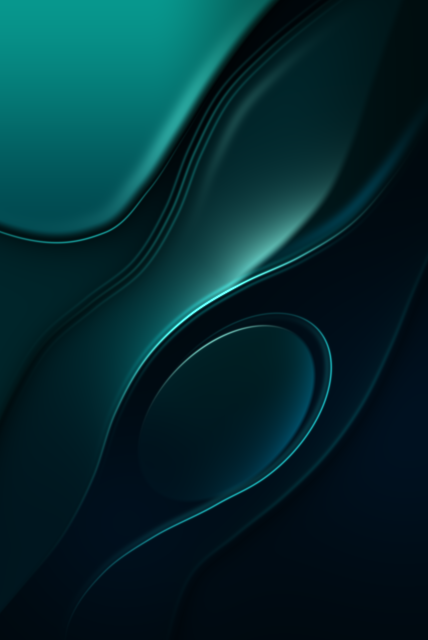
This background is drawn by a Shadertoy shader. Its source:

```glsl
// Dark teal liquid-glass folds with luminous rims and a tilted oval lens.

// Colours
const vec3 INK = vec3(0.0, 0.032, 0.052);
const vec3 NAVY = vec3(0.0, 0.035, 0.075);
const vec3 POOL_LOW = vec3(0.0, 0.27, 0.30);
const vec3 POOL_HIGH = vec3(0.03, 0.60, 0.56);
const vec3 SLATE = vec3(0.0, 0.145, 0.165);
const vec3 TEAL = vec3(0.02, 0.42, 0.41);
const vec3 BLUE = vec3(0.0, 0.27, 0.36);
const vec3 RIM = vec3(0.10, 0.62, 0.60);
const vec3 PALE = vec3(0.50, 0.78, 0.70);

// Fold heights across the diagonal, at even steps along it
const int KNOTS = 14;
const float STEP = 0.2;
const float POOL[14] = float[14](3.0, 2.7, 2.4, 1.9, 1.37, 0.895, 0.719,
    0.715, 0.756, 0.803, 0.836, 0.848, 0.84, 0.83);
const float RIBBON[14] = float[14](0.27, 0.37, 0.465, 0.543, 0.592, 0.578, 0.555,
    0.602, 0.689, 0.75, 0.756, 0.738, 0.707, 0.67);
const float CREST[14] = float[14](0.059, 0.074, 0.10, 0.164, 0.262, 0.318, 0.318,
    0.27, 0.197, 0.154, 0.166, 0.205, 0.244, 0.273);
const float TAIL[14] = float[14](-0.27, -0.121, -0.084, -0.117, -0.182, -0.236, -0.242,
    -0.2, -0.15, -0.1, -0.05, 0.0, 0.05, 0.1);
const float HEM[14] = float[14](-0.645, -0.527, -0.385, -0.293, -0.305, -0.326, -0.326,
    -0.293, -0.225, -0.141, -0.064, 0.0, 0.059, 0.117);

// Oval lens: centre and radii in diagonal coordinates
const vec4 LENS_OUTER = vec4(1.094, -0.008, 0.377, 0.238);
const vec4 LENS_INNER = vec4(1.06, 0.002, 0.348, 0.219);
const float ROOT2 = 1.41421;

float bell(float x, float centre, float width) {
    float t = (x - centre) / width;
    return exp(-t * t);
}

// Catmull-Rom curve through evenly spaced heights
float spline(float k[14], float x) {
    float t = clamp(x / STEP, 0.0, float(KNOTS) - 1.01);
    int i = int(t);
    t -= float(i);
    float a = k[max(i - 1, 0)], b = k[i], c = k[i + 1], d = k[min(i + 2, KNOTS - 1)];
    return b + 0.5 * t * (c - a + t * (2.0 * a - 5.0 * b + 4.0 * c - d
        + t * (3.0 * (b - c) + d - a)));
}

// Signed distance to a fold, positive on its upper left
float foldDist(float k[14], vec2 q) {
    float e = 0.02;
    float slope = (spline(k, q.x + e) - spline(k, q.x - e)) / (2.0 * e);
    return (q.y - spline(k, q.x)) / (ROOT2 * sqrt(1.0 + slope * slope));
}

float ovalDist(vec4 oval, vec2 q) {
    vec2 v = (q - oval.xy) / oval.zw;
    float m = length(v);
    return m * (m - 1.0) / (ROOT2 * max(length(v / oval.zw), 0.001));
}

void mainImage(out vec4 fragColor, in vec2 fragCoord) {
    vec2 p = fragCoord / iResolution.xy * vec2(1.0, 1.5);
    vec2 q = vec2(p.x + p.y, p.y - p.x);
    float aa = 1.0 / iResolution.x;
    float thin = max(0.0025, 0.8 * aa);
    float pool = foldDist(POOL, q), ribbon = foldDist(RIBBON, q);
    float crest = foldDist(CREST, q), hem = foldDist(HEM, q);
    float outer = ovalDist(LENS_OUTER, q), inner = ovalDist(LENS_INNER, q);

    // Deep ground and lower hem
    vec3 col = INK + NAVY * (exp(-7.0 * dot(p - vec2(0.95, 0.5), p - vec2(0.95, 0.5)))
        + 0.8 * exp(-14.0 * dot(p - vec2(0.28, 0.27), p - vec2(0.28, 0.27))));
    float hemFade = bell(q.x, 1.3, 0.6);
    col *= 1.0 - 0.35 * exp(-abs(hem + 0.02) / 0.025);
    col += TEAL * hemFade * (0.24 * bell(hem, 0.0, 0.005)
        + 0.13 * exp(-max(hem, 0.0) / 0.03) * smoothstep(-0.008, 0.008, hem));

    // Lens body, then its rims and tail
    float lowerSide = 1.0 - smoothstep(-0.12, 0.1, q.y);
    vec3 glass = mix(vec3(0.0, 0.09, 0.125), vec3(0.0, 0.115, 0.13), smoothstep(0.4, 0.7, p.y));
    glass += BLUE * exp(min(inner, 0.0) / 0.045) * (0.06 + 0.75 * lowerSide * bell(q.x, 1.22, 0.3));
    float leftFade = smoothstep(0.72, 1.0, q.x + 0.5 * max(-q.y, 0.0));
    col = mix(col, glass, (1.0 - smoothstep(-0.006, 0.006, inner)) * (0.35 + 0.65 * leftFade));
    float rim = mix(foldDist(TAIL, q), -outer, smoothstep(0.8, 1.0, q.x));
    float rimFade = smoothstep(0.1, 0.9, q.x) * mix(0.25 * smoothstep(1.0, 1.35, q.x), 1.0, lowerSide);
    col += RIM * rimFade * (0.85 * bell(rim, 0.0, thin) + 0.22 * bell(rim, 0.009, 0.008));
    col += PALE * bell(inner, 0.0, thin) * smoothstep(0.0, 0.18, q.y) * 0.75 * bell(q.x, 1.2, 0.2);

    // Middle sheet: soft shading and the pale bloom beside the crest
    vec3 sheet = mix(vec3(0.0, 0.085, 0.12), SLATE, smoothstep(0.2, 1.0, p.y));
    sheet *= 1.0 - 0.45 * smoothstep(0.65, 1.0, p.x);
    sheet += TEAL * 0.5 * bell(q.x, 1.08, 0.3) * exp(-max(crest, 0.0) / 0.09);
    float bloomEdge = crest - 0.2 * max(q.x - 1.36, 0.0);
    float bloomSide = smoothstep(-0.012, 0.012, bloomEdge);
    sheet *= mix(0.65, 1.0, bloomSide);
    sheet += PALE * 0.85 * bloomSide * bell(q.x, 1.52, 0.28) * exp(-max(bloomEdge, 0.0) / 0.065);
    sheet += BLUE * 0.55 * bell(crest, 0.025, 0.016) * bell(q.x, 1.85, 0.3);
    sheet *= 1.0 - 0.65 * exp(-abs(ribbon) / 0.03);
    sheet += PALE * 0.18 * bell(ribbon, -0.053, 0.014) * bell(q.x, 1.8, 0.25);
    float crestBlur = 0.003 + 0.025 * smoothstep(1.6, 2.1, q.x);
    col = mix(col, sheet, smoothstep(-crestBlur, crestBlur, crest));

    // Crest highlights
    float crestFade = bell(q.x, 1.3, 0.36);
    col += RIM * (0.18 * smoothstep(0.1, 0.8, q.x) * (1.0 - smoothstep(1.5, 2.1, q.x))
        + 0.6 * crestFade) * bell(crest, 0.0, 0.0035);
    col += PALE * crestFade * 0.65 * bell(crest, 0.0, thin);
    col += TEAL * crestFade * (0.5 * bell(crest, -0.012, 0.004) + 0.4 * bell(crest, 0.012, 0.005));

    // Upper channel with its bundle of ribbon lines
    vec3 channel = mix(SLATE, INK, smoothstep(0.95, 1.75, q.x));
    channel *= (1.0 - 0.6 * exp(min(pool, 0.0) / 0.03)) * (1.0 - 0.5 * exp(-abs(ribbon) / 0.02));
    col = mix(col, channel, smoothstep(-0.006, 0.006, ribbon));
    for (int i = 0; i < 3; i++) {
        float offset = 0.016 * float(i - 1);
        float strength = 0.42 - 0.12 * abs(float(i) - 1.0);
        col += RIM * strength * bell(q.x, 1.55, 0.5) * bell(ribbon, offset, 0.0035);
    }

    // Bright pool with a frosted edge and a fine lower rim
    vec3 water = mix(POOL_LOW, POOL_HIGH, smoothstep(-0.1, 1.1, (p.y - 0.95) / 0.55));
    water *= 1.0 - 0.4 * smoothstep(0.35, 0.65, p.x);
    water += PALE * 0.3 * bell(pool, 0.028, 0.022) * bell(q.x, 1.6, 0.35);
    water *= mix(0.25, 1.0, smoothstep(0.0, 0.025, pool));
    col = mix(col, water, smoothstep(-0.004, 0.004, pool));
    col += RIM * 0.75 * bell(pool, -0.006, thin) * bell(q.x, 1.15, 0.3);

    fragColor = vec4(clamp(col, 0.0, 1.0), 1.0);
}
```
